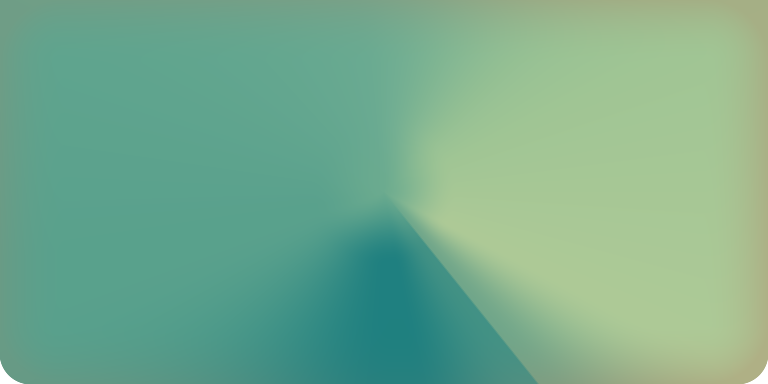
This background is drawn by a Shadertoy shader. Its source:

```glsl
const float TAU = 6.2831853;
const vec3 SEAM_DARK = vec3(0.26, 0.57, 0.52);
const vec3 TEAL = vec3(0.12, 0.50, 0.50);
const vec3 SEA_GREEN = vec3(0.35, 0.63, 0.55);
const vec3 SOFT_GREEN = vec3(0.42, 0.67, 0.57);
const vec3 PALE_GREEN = vec3(0.62, 0.77, 0.58);
const vec3 LIME = vec3(0.68, 0.79, 0.59);
const vec3 SEAM_LIGHT = vec3(0.44, 0.65, 0.54);
const vec3 HUB = vec3(0.42, 0.67, 0.56);
const vec3 RIM = vec3(0.70, 0.50, 0.39);

float roundedBox(vec2 p, vec2 halfSize, float radius) {
    vec2 q = abs(p) - halfSize + radius;
    return length(max(q, 0.0)) + min(max(q.x, q.y), 0.0) - radius;
}

float ramp(float a, float b, float x) {
    return clamp((x - a) / (b - a), 0.0, 1.0);
}

// Colour around the hub, clockwise from the seam
vec3 sweepColor(float turn) {
    vec3 col = mix(SEAM_DARK, TEAL, smoothstep(0.0, 0.085, turn));
    col = mix(col, SEA_GREEN, smoothstep(0.10, 0.31, turn));
    col = mix(col, SOFT_GREEN, ramp(0.33, 0.61, turn));
    col = mix(col, PALE_GREEN, smoothstep(0.58, 0.79, turn));
    col = mix(col, LIME, ramp(0.77, 0.93, turn));
    return mix(col, SEAM_LIGHT, smoothstep(0.93, 1.0, turn));
}

// Conic sweep with a soft hub and an antialiased seam
vec3 conicSweep(vec2 p, vec2 seamDir, float pixel) {
    float along = dot(p, seamDir);
    float side = seamDir.y * p.x - seamDir.x * p.y;
    float turn = fract(atan(side, along) / TAU);
    vec3 col = sweepColor(turn);
    float seam = step(0.0, along) * (1.0 - smoothstep(0.0, pixel, abs(side)));
    col = mix(col, 0.5 * (SEAM_DARK + SEAM_LIGHT), seam);
    return mix(HUB, col, smoothstep(-0.02, 0.19, length(p)));
}

// Warm inner glow, stronger over light colours
vec3 addRim(vec3 col, float edgeDist, float width) {
    float glow = clamp(1.0 + edgeDist / width, 0.0, 1.0);
    return mix(col, RIM, min(0.5 * col.r * glow * glow, 0.4));
}

void mainImage(out vec4 fragColor, in vec2 fragCoord) {
    float pixel = 1.0 / iResolution.y;
    vec2 p = fragCoord * pixel;
    vec2 halfSize = vec2(0.5 * iResolution.x * pixel, 0.5);
    vec2 centered = p - halfSize;

    vec3 col = conicSweep(centered, normalize(vec2(0.78, -0.97)), pixel);
    col = addRim(col, roundedBox(centered, halfSize, 0.16), 0.17);

    // Card continues above the canvas, so only the lower corners are rounded
    float card = roundedBox(centered - vec2(0.0, 0.5), halfSize + vec2(0.0, 0.5), 0.08);
    col = mix(col, vec3(1.0), smoothstep(-0.5 * pixel, 0.5 * pixel, card - 0.5 * pixel));
    fragColor = vec4(col, 1.0);
}
```
